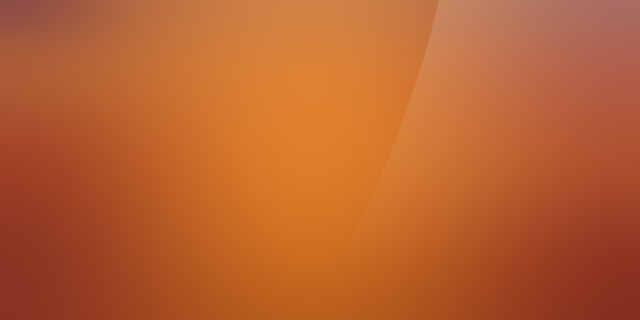
Write a Shadertoy shader that draws this background.

```glsl
// Vertical colour ramps, evenly spaced from bottom to top
const int STOPS = 5;
const vec3 LEFT_RAMP[STOPS] = vec3[STOPS](
    vec3(0.540, 0.196, 0.135), vec3(0.557, 0.212, 0.140),
    vec3(0.627, 0.259, 0.149), vec3(0.680, 0.360, 0.204),
    vec3(0.667, 0.376, 0.235));
const vec3 CENTRE_RAMP[STOPS] = vec3[STOPS](
    vec3(0.730, 0.369, 0.110), vec3(0.816, 0.440, 0.133),
    vec3(0.871, 0.494, 0.165), vec3(0.871, 0.510, 0.204),
    vec3(0.816, 0.510, 0.275));
const vec3 RIGHT_RAMP[STOPS] = vec3[STOPS](
    vec3(0.525, 0.180, 0.125), vec3(0.573, 0.208, 0.130),
    vec3(0.655, 0.270, 0.130), vec3(0.655, 0.286, 0.196),
    vec3(0.600, 0.322, 0.275));
const float GLOW_X = 0.485;

// Dusky shade in the upper left corner
const vec3 DUSK_COLOUR = vec3(0.535, 0.285, 0.280);
const vec2 DUSK_RADIUS = vec2(0.150, 0.130);
const float DUSK_STRENGTH = 0.85;

// Pale pane with a curved left edge, fading downwards
const float PANE_TOP_X = 0.686;
const float PANE_SLOPE = 0.117;
const float PANE_BEND = 0.088;
const float PANE_FADE_Y = 0.17;
const float PANE_STRENGTH = 0.15;

// Catmull-Rom spline through the stops of a ramp
vec3 sampleRamp(vec3 ramp[STOPS], float y) {
    float position = clamp(y, 0.0, 1.0) * float(STOPS - 1);
    int i = min(int(position), STOPS - 2);
    float t = position - float(i);
    vec3 before = ramp[max(i - 1, 0)];
    vec3 start = ramp[i];
    vec3 end = ramp[i + 1];
    vec3 after = ramp[min(i + 2, STOPS - 1)];
    vec3 linear = end - before;
    vec3 quadratic = 2.0 * before - 5.0 * start + 4.0 * end - after;
    vec3 cubic = 3.0 * (start - end) + after - before;
    return start + 0.5 * t * (linear + t * (quadratic + t * cubic));
}

vec3 warmGradient(vec2 uv) {
    vec3 centre = sampleRamp(CENTRE_RAMP, uv.y);
    if (uv.x < GLOW_X) {
        vec3 left = sampleRamp(LEFT_RAMP, uv.y);
        return mix(left, centre, smoothstep(0.0, GLOW_X, uv.x));
    }
    vec3 right = sampleRamp(RIGHT_RAMP, uv.y);
    return mix(centre, right, smoothstep(GLOW_X, 1.0, uv.x));
}

float duskMask(vec2 uv) {
    vec2 offset = (uv - vec2(0.0, 1.0)) / DUSK_RADIUS;
    return DUSK_STRENGTH * exp(-dot(offset, offset));
}

float paneMask(vec2 uv, float pixel) {
    float drop = 1.0 - uv.y;
    float edgeX = PANE_TOP_X - drop * (PANE_SLOPE + PANE_BEND * drop);
    float inside = smoothstep(-pixel, pixel, uv.x - edgeX);
    float fade = clamp((uv.y - PANE_FADE_Y) / (1.0 - PANE_FADE_Y), 0.0, 1.0);
    return PANE_STRENGTH * inside * fade;
}

void mainImage(out vec4 fragColor, in vec2 fragCoord) {
    vec2 uv = fragCoord / iResolution.xy;
    vec3 colour = warmGradient(uv);
    colour = mix(colour, DUSK_COLOUR, duskMask(uv));
    colour = mix(colour, vec3(1.0), paneMask(uv, 1.0 / iResolution.x));
    fragColor = vec4(colour, 1.0);
}
```
